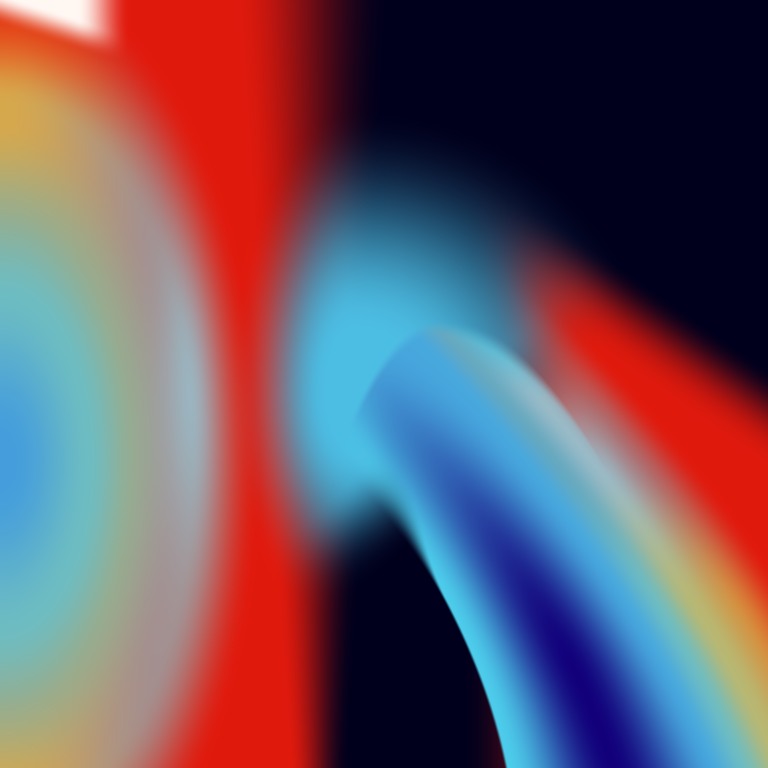
A three.js fragment shader for this background:

```glsl
varying vec2 vUv;

const vec3 NAVY = vec3(0.0, 0.0, 0.11);
const vec3 RED = vec3(0.88, 0.10, 0.05);
const vec3 CYAN = vec3(0.30, 0.74, 0.89);
const vec3 SKY = vec3(0.27, 0.62, 0.86);
const vec3 TEAL = vec3(0.43, 0.74, 0.76);
const vec3 SILVER = vec3(0.60, 0.73, 0.78);
const vec3 MAUVE = vec3(0.64, 0.56, 0.56);
const vec3 GOLD = vec3(0.84, 0.66, 0.30);
const vec3 INDIGO = vec3(0.07, 0.0, 0.48);

// Falls from 1 at a to 0 at b
float fall(float a, float b, float x) {
  return 1.0 - smoothstep(a, b, x);
}

float bell(float x, float width) {
  return exp(-x * x / (width * width));
}

// Red curtain with an oval of nested colours on the left
vec3 leftField(vec2 p) {
  float r = length(vec2(p.x / 0.31, (p.y - 0.40) / 0.59));
  vec3 rim = mix(GOLD, MAUVE, smoothstep(0.0, 0.21, p.x));
  vec3 c = mix(SKY, TEAL, smoothstep(0.05, 0.40, r));
  c = mix(c, vec3(0.58, 0.68, 0.57), smoothstep(0.36, 0.57, r));
  c = mix(c, rim, smoothstep(0.50, 0.76, r));
  c = mix(c, vec3(0.92, 0.42, 0.12), 0.8 * smoothstep(0.78, 0.98, r) * fall(0.05, 0.22, p.x));
  float ridge = bell(p.x - 0.255, 0.045) * bell(p.y - 0.50, 0.21);
  c = mix(c, SILVER, 0.9 * ridge);
  c = mix(c, RED, smoothstep(0.80, 1.10, r));
  float corner = smoothstep(-0.012, 0.028, p.y - 0.98 + 0.32 * p.x) * fall(0.10, 0.17, p.x);
  return mix(c, vec3(1.0, 0.97, 0.95), corner);
}

// Soft cyan cloud around the bend
float cloud(vec2 p) {
  vec2 q = p - vec2(0.46, 0.49);
  q.x /= q.x < 0.0 ? 0.16 : 0.40;
  q.y /= q.y < 0.0 ? 0.32 : 0.37;
  float wedge = smoothstep(-0.06, 0.10, p.y - 0.28 - 0.9 * (p.x - 0.46));
  return fall(0.22, 1.0, length(q)) * wedge;
}

// Colour across the curved arm; d is the distance past its bright flank
vec3 armColor(vec2 p, float leftEdge, float flank) {
  float d = p.x - flank;
  float u = (p.x - leftEdge) / (flank - leftEdge);
  float high = smoothstep(0.20, 0.40, p.y);
  vec3 c = mix(vec3(0.30, 0.80, 0.92), vec3(0.28, 0.66, 0.87), smoothstep(0.0, 0.6, u));
  float depth = fall(0.12, 0.60, p.y) * fall(0.0, 0.52, abs(u - 0.53));
  c = mix(c, INDIGO, depth);
  vec3 inner = mix(TEAL, vec3(0.40, 0.66, 0.75), high);
  vec3 middle = mix(vec3(0.72, 0.72, 0.45), SILVER, high);
  middle = mix(middle, vec3(0.36, 0.74, 0.84), smoothstep(0.47, 0.56, p.y));
  vec3 outer = mix(vec3(0.84, 0.56, 0.24), vec3(0.67, 0.45, 0.46), high);
  c = mix(c, inner, smoothstep(0.0, 0.05, d));
  c = mix(c, middle, smoothstep(0.04, 0.095, d));
  c = mix(c, outer, smoothstep(0.09, 0.16, d));
  return mix(c, RED, smoothstep(0.14, 0.225, d));
}

void main() {
  vec2 p = vUv;

  // Left curtain fading into the dark
  float curtain = fall(mix(0.375, 0.30, p.y), mix(0.455, 0.51, p.y), p.x);
  vec3 color = mix(NAVY, leftField(p), curtain);

  // Red slope on the right
  float slope = p.y - 0.62 + 0.70 * (p.x - 0.78);
  float ember = fall(-0.10, 0.055, slope);
  color = mix(color, RED, ember * smoothstep(0.60, 0.78, p.x));

  color = mix(color, CYAN, cloud(p));

  // Arm with a rounded fold at its tip
  float leftEdge = 0.658 - 0.2 * p.y - 0.75 * p.y * p.y;
  float flank = 0.924 - 0.43 * p.y - 0.46 * p.y * p.y;
  float soft = mix(0.004, 0.07, smoothstep(0.22, 0.44, p.y));
  float body = smoothstep(-0.3 * soft, soft, p.x - leftEdge);
  body *= smoothstep(0.36, 0.52, p.x + 0.5 * fall(0.30, 0.42, p.y));
  float tip = p.x - 0.57;
  float foldTop = 0.578 - (tip < 0.0 ? 10.0 : 3.2) * tip * tip;
  float fold = smoothstep(-0.006, 0.016 + 0.1 * max(tip, 0.0), foldTop - p.y);
  fold = max(fold, smoothstep(0.64, 0.80, p.x) * ember);
  color = mix(color, armColor(p, leftEdge, flank), body * fold);

  gl_FragColor = vec4(color, 1.0);
}
```
